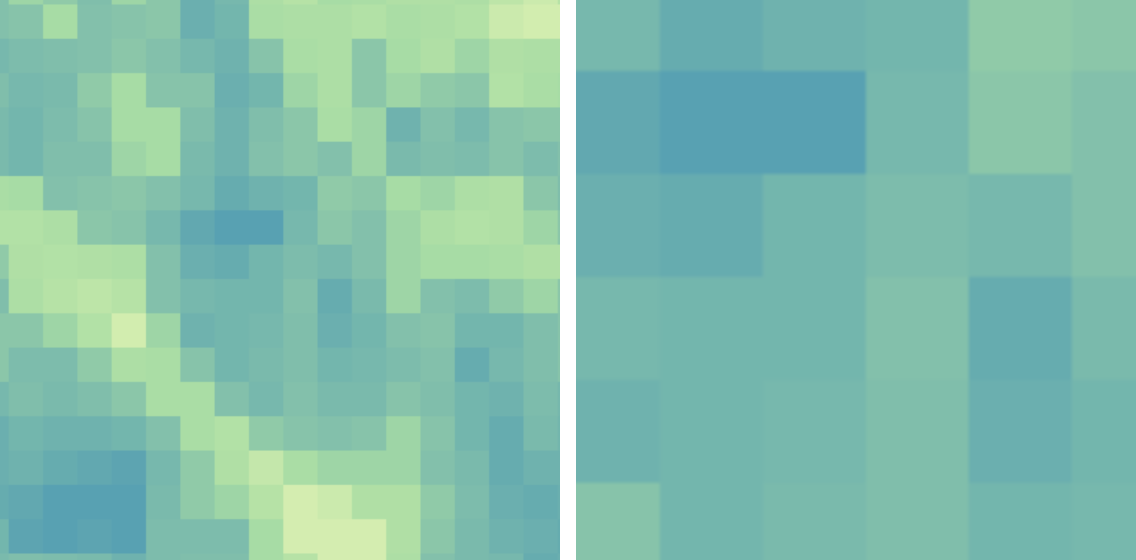
Left: the whole. Right: its middle third, enlarged.
This texture is drawn by a three.js fragment shader. Its source:

```glsl
// Blocky mosaic of square cells: a teal-to-lime height field with valleys and a pale ridge.
varying vec2 vUv;

float hash(vec2 p) {
  return fract(sin(dot(p, vec2(127.1, 311.7))) * 43758.5453);
}

float valueNoise(vec2 p) {
  vec2 i = floor(p);
  vec2 f = fract(p);
  f = f * f * (3.0 - 2.0 * f);
  return mix(mix(hash(i), hash(i + vec2(1.0, 0.0)), f.x),
             mix(hash(i + vec2(0.0, 1.0)), hash(i + vec2(1.0, 1.0)), f.x), f.y);
}

float blob(vec2 p, vec2 center, vec2 radius) {
  vec2 d = (p - center) / radius;
  return exp(-dot(d, d));
}

float ramp(float from, float to, float v) {
  return clamp((v - from) / (to - from), 0.0, 1.0);
}

// Blue through teal to pale lime, with a quick step from teal to green
vec3 palette(float v) {
  vec3 color = mix(vec3(0.345, 0.63, 0.70), vec3(0.39, 0.665, 0.69), ramp(0.0, 0.1, v));
  color = mix(color, vec3(0.45, 0.71, 0.68), ramp(0.1, 0.24, v));
  color = mix(color, vec3(0.51, 0.75, 0.67), ramp(0.24, 0.45, v));
  color = mix(color, vec3(0.56, 0.79, 0.66), ramp(0.45, 0.58, v));
  color = mix(color, vec3(0.65, 0.86, 0.645), ramp(0.58, 0.65, v));
  color = mix(color, vec3(0.71, 0.885, 0.65), ramp(0.65, 0.87, v));
  return mix(color, vec3(0.83, 0.93, 0.69), ramp(0.87, 1.05, v));
}

// Height of the land: broad shapes first, then noise
float height(vec2 p, vec2 cell) {
  float across = (p.x + 0.95 * p.y - 0.61) / mix(0.085, 0.13, smoothstep(0.25, 0.55, p.y));
  float ridge = exp(-across * across) * (1.0 - smoothstep(0.62, 0.76, p.y));
  float upland = smoothstep(1.12, 1.4, p.x + p.y) * smoothstep(0.42, 0.58, p.y);
  float v = 0.41 + (0.34 + 0.3 * p.x) * ridge + 0.3 * upland;
  v += 0.3 * blob(p, vec2(0.22, 0.78), vec2(0.08, 0.2));
  v += 0.2 * blob(p, vec2(0.97, 0.9), vec2(0.14, 0.16));
  v += 0.45 * blob(p, vec2(0.66, 0.04), vec2(0.15, 0.1));
  v -= 0.27 * blob(p, vec2(0.42, 0.7), vec2(0.1, 0.34));
  v -= 0.31 * blob(p, vec2(0.1, 0.1), vec2(0.23, 0.17));
  v -= 0.22 * blob(p, vec2(0.98, 0.12), vec2(0.2, 0.2));
  v -= 0.14 * blob(p, vec2(0.64, 0.42), vec2(0.12, 0.1));

  // Rectangular gaps in the upland, and a few vertical pairs elsewhere
  float gap = step(0.7, hash(floor(cell * 0.5) + 3.7));
  v -= 0.3 * gap * upland;
  v += 0.14 * (hash(floor(cell * vec2(1.0, 0.5)) + 17.0) - 0.5);
  v += 0.4 * (valueNoise(cell * 0.47 + 7.3) - 0.5);
  return v + 0.16 * (hash(cell + 31.0) - 0.5);
}

vec3 cellColor(vec2 cell, float count, vec2 shift) {
  vec2 center = (cell + 0.5 - shift) / count;
  float v = height(center, cell);
  return palette(floor(v * 24.0 + 0.5) / 24.0);
}

void main() {
  float count = 16.32;
  vec2 shift = vec2(0.745, 0.81);
  vec2 q = vUv * count + shift - 0.5;
  vec2 cell = floor(q);

  // Blend the four nearest cells over a thin seam
  vec2 seam = smoothstep(0.47, 0.53, fract(q));
  vec3 low = mix(cellColor(cell, count, shift),
                 cellColor(cell + vec2(1.0, 0.0), count, shift), seam.x);
  vec3 high = mix(cellColor(cell + vec2(0.0, 1.0), count, shift),
                  cellColor(cell + vec2(1.0, 1.0), count, shift), seam.x);
  gl_FragColor = vec4(mix(low, high, seam.y), 1.0);
}
```
